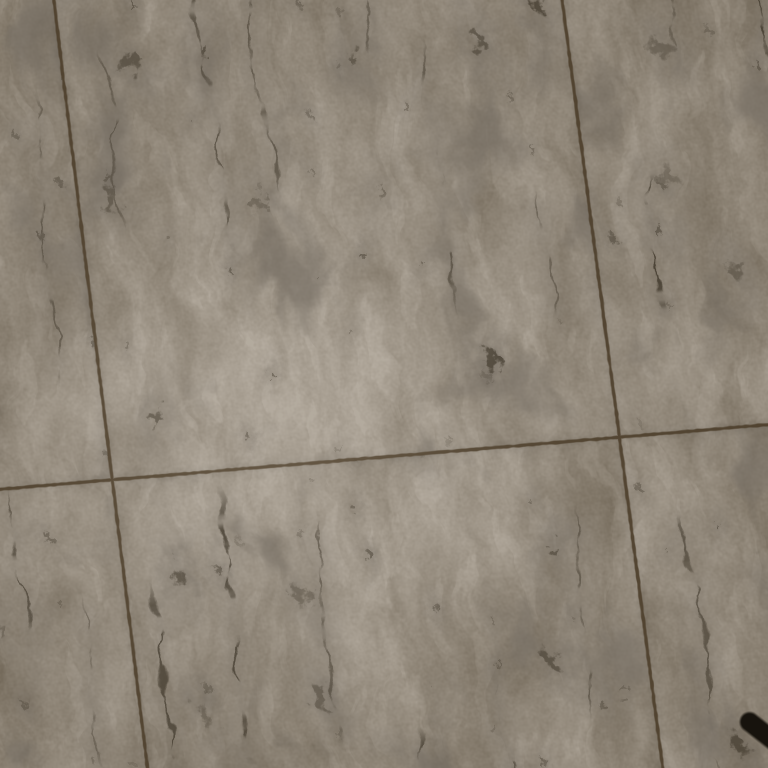
A three.js fragment shader for this texture:

```glsl
varying vec2 vUv;

const float TILE = 0.67;
const vec3 STONE_DARK = vec3(0.45, 0.41, 0.35);
const vec3 STONE_LIGHT = vec3(0.67, 0.635, 0.585);
const vec3 STONE_GREY = vec3(0.45, 0.42, 0.38);
const vec3 PIT = vec3(0.24, 0.21, 0.16);
const vec3 GROUT = vec3(0.31, 0.255, 0.18);
const vec3 RUBBER = vec3(0.09, 0.075, 0.05);

vec2 hash2(vec2 p) {
  vec3 a = fract(p.xyx * vec3(0.1031, 0.103, 0.0973));
  a += dot(a, a.yzx + 33.33);
  return fract((a.xx + a.yz) * a.zy);
}

float corner(vec2 cell, vec2 offset) {
  return dot(hash2(cell) * 2.0 - 1.0, offset);
}

float gradientNoise(vec2 p) {
  vec2 i = floor(p), f = fract(p);
  vec2 u = f * f * f * (f * (f * 6.0 - 15.0) + 10.0);
  vec2 e = vec2(1.0, 0.0);
  return mix(mix(corner(i, f), corner(i + e, f - e), u.x),
             mix(corner(i + e.yx, f - e.yx), corner(i + e.xx, f - e.xx), u.x), u.y);
}

float fbm(vec2 p) {
  float sum = 0.0, amp = 1.0;
  for (int i = 0; i < 4; i++) {
    sum += amp * gradientNoise(p);
    p = p * 2.03 + 17.3;
    amp *= 0.5;
  }
  return sum;
}

// Broken, jagged cracks running up the tile: x is the core, y the halo
vec2 cracks(vec2 p, vec2 seed) {
  vec2 result = vec2(0.0);
  float jagged = 0.004 * fbm(p * vec2(90.0, 60.0) + seed);
  for (int i = 0; i < 6; i++) {
    float id = float(i);
    vec2 h = hash2(seed + vec2(id * 7.1, 3.7));
    vec2 k = hash2(seed + vec2(id * 5.3, 41.9));
    float x = TILE * (id + 0.2 + 0.6 * h.x) / 6.0;
    x += 0.03 * gradientNoise(vec2(p.y * 7.0, id + k.x * 30.0));
    x += 0.012 * gradientNoise(vec2(p.y * 34.0, id + 9.4));
    float y = TILE * mix(0.25, 0.85, h.y);
    float reach = mix(0.08, 0.22, k.x);
    float span = 1.0 - smoothstep(reach * 0.7, reach, abs(p.y - y));
    float gaps = smoothstep(-0.15, 0.15, fbm(vec2(p.y * 17.0, id * 3.3 + 0.4)));
    float swell = max(gradientNoise(vec2(p.y * 31.0, id + 21.6)), 0.0);
    float width = 0.0004 + 0.016 * swell * k.y;
    float d = abs(p.x - x + jagged);
    float core = 1.0 - smoothstep(width * 0.4, width + 0.0018, d);
    result = max(result, span * vec2(core * gaps * mix(0.4, 0.95, k.y), exp(-d * 60.0)));
  }
  return result;
}

// Scattered ragged pits: x is the dark core, y the grey stain around it
vec2 pits(vec2 p, vec2 seed, float size, float density) {
  vec2 result = vec2(0.0);
  vec2 base = floor(p / size);
  vec2 q = p * 7.0 / size + seed;
  vec2 ragged = vec2(fbm(q), fbm(q + 51.0)) * 0.16 * size;
  for (int y = -1; y <= 1; y++) {
    for (int x = -1; x <= 1; x++) {
      vec2 cell = base + vec2(x, y);
      vec2 h = hash2(cell + seed + 13.0);
      vec2 k = hash2(cell + seed + 77.0);
      vec2 d = p - (cell + 0.2 + 0.6 * h) * size + ragged;
      d.x += d.y * (k.y - 0.5);
      float r = length(d * vec2(1.0, 0.6)) / size;
      float radius = mix(0.03, 0.085, k.y);
      vec2 mark = vec2(1.0 - smoothstep(radius * 0.4, radius, r), exp(-r * r * 28.0));
      result = max(result, mark * step(k.x, density) * mix(0.3, 0.9, h.y));
    }
  }
  return result;
}

vec3 stone(vec2 p, vec2 seed, float light) {
  vec2 warped = p + 0.04 * vec2(fbm(p * 7.0 + seed), fbm(p * 7.0 + seed + 31.0));
  float bands = fbm(warped * vec2(15.0, 4.0) + seed);
  float blotches = fbm(warped * vec2(8.0, 6.0) + seed + 63.0);
  float wisps = fbm(warped * vec2(38.0, 15.0) + seed + 5.0);
  float flakes = smoothstep(0.12, 0.3, fbm(warped * vec2(30.0, 10.0) + seed + 44.0));
  float grain = gradientNoise(p * 130.0) + gradientNoise(p * 240.0);
  float tone = 0.58 + light + 0.3 * bands + 0.32 * blotches + 0.24 * wisps;
  tone += 0.13 * flakes + 0.13 * grain;
  vec3 color = mix(STONE_DARK, STONE_LIGHT, clamp(tone, -0.1, 1.15));
  float stain = smoothstep(0.1, 0.55, fbm(warped * vec2(9.0, 6.0) + seed + 90.0));
  vec2 crack = cracks(p, seed);
  vec2 pit = pits(p, seed, 0.15, 0.5);
  vec2 speck = pits(p, seed + 40.0, 0.07, 0.3);
  float smudge = 0.25 * crack.y + 0.6 * pit.y + 0.35 * speck.y;
  color = mix(color, STONE_GREY, 0.6 * stain);
  color = mix(color, STONE_GREY, clamp(smudge * (1.0 + wisps), 0.0, 0.8));
  return mix(color, PIT, max(crack.x * 0.85, max(pit.x * 0.75, speck.x * 0.5)));
}

float capsule(vec2 p, vec2 a, vec2 b, float radius) {
  vec2 ab = b - a;
  return length(p - a - ab * clamp(dot(p - a, ab) / dot(ab, ab), 0.0, 1.0)) - radius;
}

void main() {
  // Slightly skewed tile grid
  vec2 grid = vec2((vUv.x - 0.192 + 0.122 * vUv.y) / (0.671 - 0.009 * vUv.y),
                   (vUv.y - 0.363 - 0.084 * vUv.x) / TILE);
  vec2 seed = floor(hash2(floor(grid) + 20.0) * 90.0);

  // Soft reflection with dim corners
  vec2 center = vUv - 0.5, shine = vUv - vec2(0.37, 0.43);
  float glow = exp(-14.0 * dot(shine, shine));
  vec3 color = stone(fract(grid) * TILE, seed, 0.38 * glow - 0.45 * dot(center, center));

  // Grout seams
  vec2 seam = abs(fract(grid + 0.5) - 0.5) * TILE;
  float gap = min(seam.x, seam.y) + 0.0014 * gradientNoise(vUv * 110.0);
  color *= 1.0 - 0.1 * exp(-gap * 200.0);
  color = mix(color, GROUT + 0.07 * glow, 0.95 * (1.0 - smoothstep(0.0008, 0.0034, gap)));

  // Dark rubber foot at the edge
  float foot = capsule(vUv, vec2(0.976, 0.06), vec2(1.03, 0.018), 0.012);
  color = mix(color, RUBBER, 1.0 - smoothstep(-0.002, 0.003, foot));
  gl_FragColor = vec4(color, 1.0);
}
```
